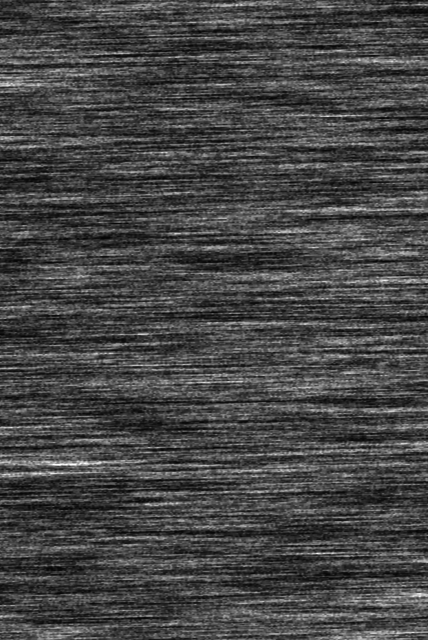
A Shadertoy shader for this texture:

```glsl
// Integer hash giving a value from 0 to 1 for a lattice cell
float hash(vec2 cell, uint seed) {
    uvec2 q = uvec2(ivec2(cell)) * uvec2(1597u, 3571u);
    uint h = q.x ^ (q.y * 2053u) ^ (seed * 7919u);
    h = (h ^ (h >> 16)) * 73244475u;
    h = (h ^ (h >> 15)) * 73244475u;
    h ^= h >> 16;
    return float(h & 65535u) / 65535.0;
}

// Noise along one row, shifted at random so cell ends never line up
float rowNoise(float x, float row, uint seed) {
    x += 64.0 * hash(vec2(row, 11.0), seed);
    float i = floor(x);
    float blend = smoothstep(0.0, 1.0, x - i);
    return mix(hash(vec2(i, row), seed), hash(vec2(i + 1.0, row), seed), blend);
}

// Stretched noise with zero mean and about unit deviation,
// faded out where its rows become finer than a pixel
float streaks(vec2 p, vec2 frequency, uint seed, float pixel) {
    vec2 q = p * frequency;
    float row = floor(q.y);
    float blend = smoothstep(0.0, 1.0, q.y - row);
    float n = mix(rowNoise(q.x, row, seed), rowNoise(q.x, row + 1.0, seed), blend);
    float visible = 1.0 - smoothstep(0.9, 2.0, frequency.y * pixel);
    return (n * 2.0 - 1.0) * 2.33 * visible;
}

// Soft round highlight
float glow(vec2 p, vec2 center, vec2 size) {
    vec2 d = (p - center) / size;
    return exp(-dot(d, d));
}

void mainImage(out vec4 fragColor, in vec2 fragCoord) {
    const float TILT = 0.022;
    const float BASE_GRAY = 0.243;
    const float CONTRAST = 0.125;
    const float HIGHLIGHT_SKEW = 0.017;

    float pixel = 1.0 / iResolution.y;
    vec2 uv = fragCoord / iResolution.xy;
    vec2 p = fragCoord * pixel;
    p.y += 1.0 - TILT * p.x;

    // Broad tone and faint brushed bands
    float tone = 0.15 * streaks(p, vec2(3.5, 14.0), 1u, pixel);
    tone += 0.14 * streaks(p, vec2(3.0, 45.0), 2u, pixel);
    tone += 0.29 * streaks(p, vec2(5.0, 130.0), 3u, pixel);

    // Crisp hairline scratches, long and short
    tone += 0.42 * streaks(p, vec2(5.0, 250.0), 4u, pixel);
    tone += 0.56 * streaks(p, vec2(12.0, 410.0), 8u, pixel);

    // Broken, speckled metal grain
    tone += 0.36 * streaks(p, vec2(65.0, 430.0), 5u, pixel);
    tone += 0.42 * streaks(p, vec2(290.0, 450.0), 6u, pixel);

    // Sparse bright scratches
    float scratch = streaks(p, vec2(8.0, 290.0), 7u, pixel);
    tone += 0.9 * smoothstep(1.5, 2.3, scratch);

    // Uneven light over the sheet
    tone += 0.45 * glow(uv, vec2(1.05, 0.42), vec2(0.3, 0.25));
    tone += 0.25 * glow(uv, vec2(0.9, 0.95), vec2(0.4, 0.1));
    tone -= 0.25 * glow(uv, vec2(0.0, 0.14), vec2(0.25, 0.15));

    float gray = BASE_GRAY + CONTRAST * tone + HIGHLIGHT_SKEW * tone * tone;
    fragColor = vec4(vec3(clamp(gray, 0.02, 1.0)), 1.0);
}
```
